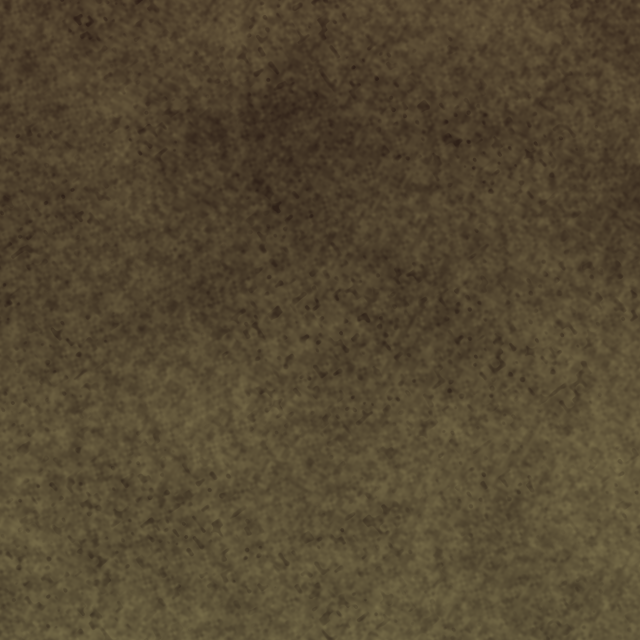
Give the GLSL for this texture, as a Shadertoy shader.

```glsl
// Weathered olive-brown surface: a dim gradient with soft stained clouds,
// overlaid by fine irregular grain and clustered dark specks.
// Everything is summed into one tone, which then picks the colour.

#define DARK vec3(0.25, 0.20, 0.14)
#define LIGHT vec3(0.42, 0.37, 0.25)
#define BASE_TONE 0.57
#define SLOPE 0.42
#define CLOUD_AMOUNT 0.50
#define GRAIN_SCALE 95.0
#define GRAIN_AMOUNT 0.95
#define SPECK_AMOUNT 0.42
#define WARMTH 0.012

// Stains: centre x, centre y, radius, change of tone
const int STAIN_COUNT = 11;
const vec4 STAINS[STAIN_COUNT] = vec4[](
    vec4(0.42, 0.75, 0.17, -0.34),
    vec4(0.70, 0.82, 0.09, -0.14),
    vec4(0.66, 0.50, 0.14, -0.20),
    vec4(0.98, 0.70, 0.13, -0.18),
    vec4(0.02, 0.62, 0.16, -0.18),
    vec4(0.28, 0.54, 0.12, -0.15),
    vec4(0.98, 0.95, 0.10, -0.16),
    vec4(0.95, 0.26, 0.17, 0.20),
    vec4(0.38, 0.92, 0.12, 0.17),
    vec4(0.25, 0.33, 0.11, 0.12),
    vec4(0.78, 0.93, 0.11, 0.14));

float hash(vec2 p) {
    return fract(sin(dot(p, vec2(127.1, 311.7))) * 43758.5453);
}

float noise(vec2 p) {
    vec2 cell = floor(p);
    vec2 f = fract(p);
    f = f * f * (3.0 - 2.0 * f);
    float low = mix(hash(cell), hash(cell + vec2(1.0, 0.0)), f.x);
    float high = mix(hash(cell + vec2(0.0, 1.0)), hash(cell + 1.0), f.x);
    return mix(low, high, f.y);
}

// Layered noise centred on zero; each octave is turned to hide the lattice
float fbm(vec2 p) {
    const mat2 TURN = mat2(0.8, 0.6, -0.6, 0.8);
    float sum = 0.0;
    float weight = 0.5;
    for (int i = 0; i < 4; i++) {
        sum += weight * (noise(p) - 0.5);
        p = TURN * p * 2.03 + 17.3;
        weight *= 0.5;
    }
    return sum;
}

// Soft stains with ragged, warped outlines
float stains(vec2 uv) {
    vec2 warped = uv + 0.13 * vec2(fbm(uv * 7.0 + 3.1), fbm(uv * 7.0 + 41.7));
    float sum = 0.0;
    for (int i = 0; i < STAIN_COUNT; i++) {
        vec2 offset = (warped - STAINS[i].xy) / STAINS[i].z;
        sum += STAINS[i].w * exp(-dot(offset, offset));
    }
    return sum;
}

// Fine grain in two sizes plus a faint coarser mottling
float grain(vec2 uv) {
    vec2 turned = mat2(0.87, 0.49, -0.49, 0.87) * uv;
    float coarse = noise(turned * GRAIN_SCALE * 0.45 + 5.0) - 0.5;
    float medium = noise(uv * GRAIN_SCALE + 11.0) - 0.5;
    float fine = noise(turned * GRAIN_SCALE * 1.9 + 29.0) - 0.5;
    return 0.28 * coarse + 0.48 * medium + 0.48 * fine;
}

// Dark specks that gather in patches
float specks(vec2 uv) {
    vec2 turned = mat2(0.6, 0.8, -0.8, 0.6) * uv;
    float field = noise(turned * GRAIN_SCALE * 1.15 + 63.0);
    float patches = smoothstep(-0.15, 0.18, fbm(uv * 9.0 + 80.0));
    return smoothstep(0.34, 0.08, field) * mix(0.25, 1.0, patches);
}

void mainImage(out vec4 fragColor, in vec2 fragCoord) {
    vec2 uv = fragCoord / iResolution.xy;

    // Broad light: brighter toward the bottom, broken by clouds
    float tone = BASE_TONE + SLOPE * (0.5 - uv.y);
    tone += stains(uv) + CLOUD_AMOUNT * fbm(uv * 6.0 + 9.0);

    // Surface detail
    tone += GRAIN_AMOUNT * grain(uv) - SPECK_AMOUNT * specks(uv);

    // Browner toward the top, greener toward the bottom
    vec3 color = mix(DARK, LIGHT, clamp(tone, -0.4, 1.4));
    color += WARMTH * (uv.y - 0.5) * vec3(0.8, -0.8, -0.4);
    fragColor = vec4(color, 1.0);
}
```
